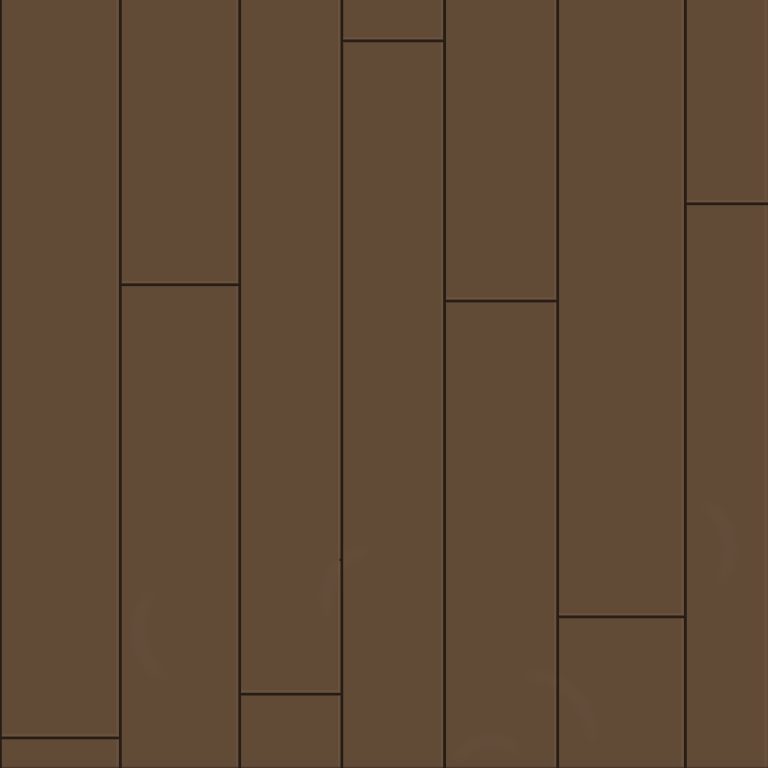
Give the GLSL for this texture, as a WebGL 1 fragment shader.

```glsl
precision highp float;
uniform vec2 u_resolution;

// Smooth coverage of a line at distance d from its centre
float band(float d, float halfWidth) {
  float aa = 0.5 / min(u_resolution.x, u_resolution.y);
  return 1.0 - smoothstep(halfWidth - aa, halfWidth + aa, abs(d));
}

// Signed offset on a tile that wraps at 1
float wrapped(float d) {
  return fract(d + 0.5) - 0.5;
}

// Soft crescent: centre, radius, and the angle its middle faces
float crescent(vec2 p, vec4 arc) {
  vec2 q = p - arc.xy;
  float r = length(q);
  float facing = dot(q / max(r, 0.001), vec2(cos(arc.w), sin(arc.w)));
  float ring = 1.0 - smoothstep(0.0, 0.016, abs(r - arc.z));
  return ring * smoothstep(0.5, 0.95, facing);
}

void main() {
  vec2 uv = gl_FragCoord.xy / u_resolution;

  // Plank: left edge, width, height of its end joint
  vec3 planks[7];
  planks[0] = vec3(0.0004, 0.1562, 0.0391);
  planks[1] = vec3(0.1566, 0.1556, 0.6291);
  planks[2] = vec3(0.3122, 0.1330, 0.0962);
  planks[3] = vec3(0.4452, 0.1338, 0.9467);
  planks[4] = vec3(0.5790, 0.1473, 0.6080);
  planks[5] = vec3(0.7263, 0.1660, 0.1967);
  planks[6] = vec3(0.8923, 0.1083, 0.7345);

  // Grooves, each with a bevel on its left or upper side
  float groove = 0.0, bevel = 0.0;
  for (int i = 0; i < 7; i++) {
    float across = uv.x - planks[i].x;
    float along = wrapped(uv.y - planks[i].z);
    float inside = step(0.0, across) * step(across, planks[i].y);
    groove = max(groove, max(band(across, 0.0018), inside * band(along, 0.0018)));
    bevel = max(bevel, max(band(wrapped(across) + 0.0037, 0.0014),
                           inside * band(along - 0.0037, 0.0014)));
  }

  // Faint scuffs toward the bottom
  vec4 scuffs[5];
  scuffs[0] = vec4(0.255, 0.180, 0.075, 3.3);
  scuffs[1] = vec4(0.490, 0.220, 0.065, 2.6);
  scuffs[2] = vec4(0.880, 0.285, 0.070, 0.2);
  scuffs[3] = vec4(0.690, 0.040, 0.080, 0.8);
  scuffs[4] = vec4(0.640, -0.020, 0.055, 1.7);
  float scuff = 0.0;
  for (int i = 0; i < 5; i++) {
    scuff = max(scuff, crescent(uv, scuffs[i]));
  }

  // Flat wood, lit bevels, a dim lower border and dark grooves
  vec3 color = vec3(0.380, 0.290, 0.212) + 0.010 * scuff;
  color = mix(color, vec3(0.425, 0.325, 0.240), 0.8 * bevel);
  color = mix(color, vec3(0.27, 0.20, 0.16), 0.8 * band(uv.y, 0.0018));
  color = mix(color, vec3(0.145, 0.113, 0.087), groove);

  // Small nick beside one seam
  float nick = 1.0 - smoothstep(0.0008, 0.0028, length(uv - vec2(0.4432, 0.271)));
  color = mix(color, vec3(0.145, 0.113, 0.087), 0.7 * nick);
  gl_FragColor = vec4(color, 1.0);
}
```
